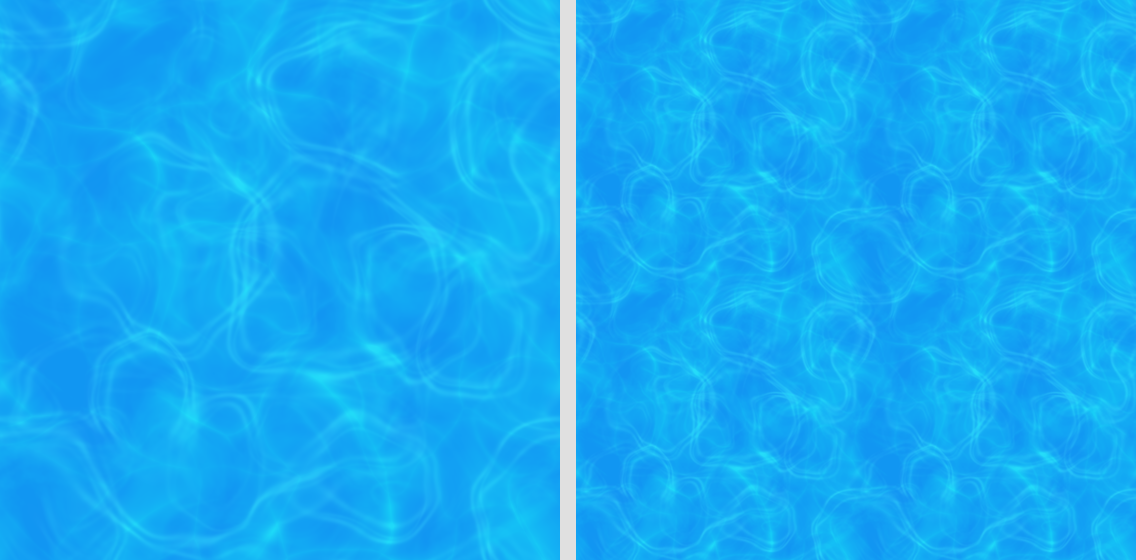
Left, the tile; right, the same tile 2 across and 2 down.
Give the GLSL for this texture, as a three.js fragment shader.

```glsl
// Sunlit pool water: mottled blue depths, blurred cyan caustic veins and thin
// looping ribbons of light. Ribbons follow bent rings and noise contours, veins
// follow cell borders; every lattice wraps, so the square tiles.
varying vec2 vUv;

const vec3 DEEP_BLUE = vec3(0.067, 0.605, 0.950);
const vec3 BRIGHT_CYAN = vec3(0.085, 0.835, 0.965);
const vec3 RIBBON_TINT = vec3(0.040, 0.016, 0.008);
const float TAU = 6.2831853;

// The half step keeps the wrap exact where mod would round badly
vec2 wrapCell(vec2 cell, float period) {
  return floor(mod(cell + 0.5, period));
}

float hash(vec2 cell, float seed) {
  return fract(sin(dot(cell, vec2(127.1, 311.7)) + seed * 74.7) * 43758.545);
}

float cornerSlope(vec2 cell, vec2 offset, float period, float seed) {
  float angle = TAU * hash(wrapCell(cell, period), seed);
  return dot(vec2(cos(angle), sin(angle)), offset);
}

// Gradient noise repeating a whole number of times over the canvas
float noise(vec2 uv, float period, float seed) {
  vec2 p = uv * period;
  vec2 i = floor(p);
  vec2 f = p - i;
  vec2 s = f * f * f * (f * (f * 6.0 - 15.0) + 10.0);
  vec2 x = vec2(1.0, 0.0);
  float low = mix(cornerSlope(i, f, period, seed),
                  cornerSlope(i + x.xy, f - x.xy, period, seed), s.x);
  float high = mix(cornerSlope(i + x.yx, f - x.yx, period, seed),
                   cornerSlope(i + x.xx, f - x.xx, period, seed), s.x);
  return mix(low, high, s.y);
}

float cloud(vec2 uv, float period, float seed) {
  float sum = 0.0;
  float gain = 1.0;
  for (int octave = 0; octave < 4; octave++) {
    sum += gain * noise(uv, period, seed);
    period *= 2.0;
    gain *= 0.5;
    seed += 1.7;
  }
  return sum;
}

vec2 warp(vec2 uv, float period, float amount, float seed) {
  return uv + amount * vec2(noise(uv, period, seed), noise(uv, period, seed + 5.3));
}

float bell(float distance, float width) {
  float t = distance / width;
  return exp(-t * t);
}

// A faint veil holding strands that drift apart and rejoin
float strands(float d, float drift) {
  float gap = 0.014 + 0.022 * drift;
  return 0.22 * bell(d, 0.026) + 0.85 * bell(d - gap, 0.0060)
       + 0.7 * bell(d + gap, 0.0070) + 0.4 * bell(d - 0.05 * drift, 0.0042)
       - 0.15 * bell(d, 0.008);
}

// Ribbon along one level line of the noise
float contourRibbon(vec2 uv, float period, float level, float drift, float seed) {
  float e = 0.004;
  float here = noise(uv, period, seed);
  vec2 slope = vec2(noise(uv + vec2(e, 0.0), period, seed),
                    noise(uv + vec2(0.0, e), period, seed)) - here;
  return strands((here - level) / max(length(slope) / e, 2.0), drift);
}

// x: soft light along cell borders, y: ribbons ringing the cell sites
vec2 cellLight(vec2 uv, float period, float width, float drift, float seed) {
  vec2 p = uv * period;
  float nearest = 8.0;
  float second = 8.0;
  float rings = 0.0;
  for (int k = 0; k < 9; k++) {
    vec2 cell = floor(p) + vec2(float(k - 3 * (k / 3)), float(k / 3)) - 1.0;
    vec2 id = wrapCell(cell, period);
    float d = length(p - cell - vec2(hash(id, seed), hash(id, seed + 3.1)));
    second = min(second, max(nearest, d));
    nearest = min(nearest, d);
    float radius = mix(0.36, 0.74, hash(id, seed + 6.7));
    rings += step(0.35, hash(id, seed + 8.9)) * strands((d - radius) / period, drift);
  }
  return vec2(exp(-(second - nearest) / (width * period)), rings);
}

void main() {
  // Broad murk, small wisps and fine creases
  vec2 flow = warp(vUv, 4.0, 0.10, 11.0);
  float murk = cloud(flow, 4.0, 21.0);
  vec2 curl = warp(vUv, 6.0, 0.12, 31.0);
  float wisps = cloud(curl, 11.0, 33.0);
  float creases = bell(noise(curl, 9.0, 37.0), 0.06) * smoothstep(-0.2, 0.3, murk);

  // Blurred cyan veins, lit only in patches
  float drift = noise(vUv, 6.0, 63.0);
  vec2 ripple = warp(flow, 9.0, 0.045, 41.0);
  float patches = smoothstep(-0.25, 0.35, noise(vUv, 5.0, 43.0));
  vec2 small = cellLight(ripple, 6.0, 0.015, drift, 53.0);
  float veins = patches * cellLight(ripple, 4.0, 0.023, drift, 47.0).x + 0.35 * small.x;

  // Overlapping ribbon loops that fade in and out
  vec2 bent = warp(warp(vUv, 3.0, 0.09, 65.0), 9.0, 0.035, 67.0);
  float fade = smoothstep(-0.35, 0.2, noise(vUv, 4.0, 69.0));
  float ribbons = mix(0.3, 1.0, fade) * cellLight(bent, 4.0, 0.03, drift, 71.0).y
                + mix(1.0, 0.35, fade) * contourRibbon(bent, 3.0, 0.08, drift, 81.0)
                + 0.35 * (1.0 - patches) * small.y;
  ribbons *= 0.9 + 0.9 * noise(curl, 16.0, 87.0);

  float light = 0.10 + 0.39 * murk + 0.22 * wisps + 0.13 * creases + 0.42 * veins
              + 0.25 * ribbons + 0.18 * ribbons * veins;
  vec3 water = mix(DEEP_BLUE, BRIGHT_CYAN, clamp(light, -0.08, 1.0));
  gl_FragColor = vec4(water + RIBBON_TINT * clamp(ribbons, 0.0, 1.5), 1.0);
}
```
